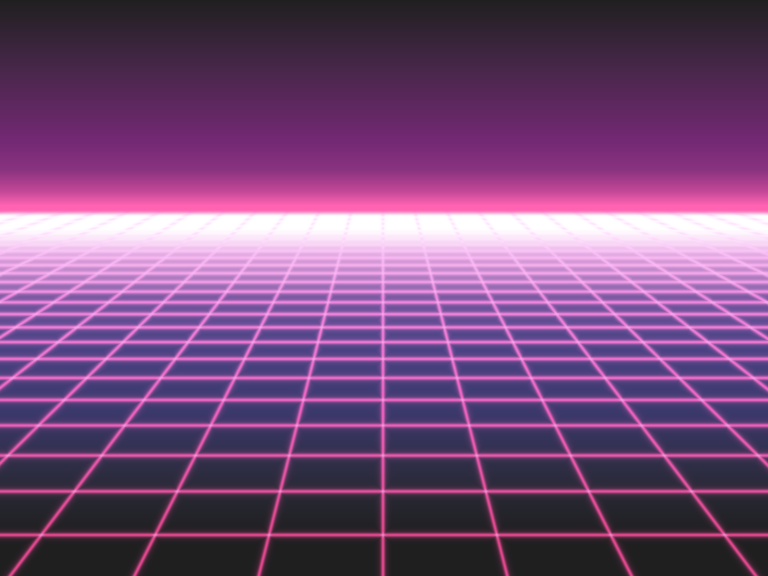
A WebGL 1 fragment shader for this background:

```glsl
precision highp float;
// Neon grid floor running to a white-hot horizon under a dusky violet sky.
// Sky and floor are vertical colour ramps; the grid is a perspective plane whose
// lines are drawn by their distance on the canvas, in units of canvas height.

uniform vec2 u_resolution;

#define HORIZON 0.630       // top edge of the white band
#define VANISH_Y 0.8507     // vanishing point, hidden above the band
#define CENTER_X 0.4987     // middle grid line, share of the width
#define COLUMN_SLOPE 0.2537 // column spacing per unit below the vanishing point
#define ROW_SCALE 7.249     // row density
#define ROW_SHIFT 0.30      // row phase
#define LINE_WIDTH 0.0033   // soft half width of the lines
#define GLOW_WIDTH 0.0085   // reach of the halo around the lines
#define GLOW_GAIN 0.22

// Moves from color to next as t goes from a to b.
vec3 ramp(vec3 color, vec3 next, float a, float b, float t) {
  return mix(color, next, clamp((t - a) / (b - a), 0.0, 1.0));
}

vec3 skyColor(float y) {
  vec3 c = vec3(1.00, 0.39, 0.70);
  c = ramp(c, vec3(0.76, 0.28, 0.59), 0.643, 0.668, y);
  c = ramp(c, vec3(0.54, 0.20, 0.50), 0.668, 0.705, y);
  c = ramp(c, vec3(0.46, 0.16, 0.46), 0.705, 0.750, y);
  c = ramp(c, vec3(0.26, 0.15, 0.27), 0.750, 0.896, y);
  return ramp(c, vec3(0.125, 0.122, 0.125), 0.896, 1.0, y);
}

vec3 floorColor(float y) {
  vec3 c = vec3(0.12, 0.12, 0.125);
  c = ramp(c, vec3(0.16, 0.16, 0.21), 0.070, 0.150, y);
  c = ramp(c, vec3(0.23, 0.22, 0.42), 0.150, 0.285, y);
  c = ramp(c, vec3(0.29, 0.26, 0.52), 0.285, 0.410, y);
  c = ramp(c, vec3(0.42, 0.32, 0.60), 0.410, 0.480, y);
  c = ramp(c, vec3(0.83, 0.59, 0.84), 0.480, 0.550, y);
  c = ramp(c, vec3(0.98, 0.87, 0.97), 0.550, 0.584, y);
  return ramp(c, vec3(1.0), 0.584, 0.606, y);
}

vec3 lineColor(float y) {
  vec3 c = vec3(0.89, 0.28, 0.56);
  c = ramp(c, vec3(0.94, 0.39, 0.76), 0.080, 0.300, y);
  c = ramp(c, vec3(0.94, 0.53, 0.87), 0.300, 0.480, y);
  c = ramp(c, vec3(0.97, 0.74, 0.95), 0.480, 0.560, y);
  return ramp(c, vec3(1.0), 0.560, 0.600, y);
}

// Distance from a value to the nearest whole number.
float toNearest(float v) {
  return abs(fract(v + 0.5) - 0.5);
}

float bell(float dist, float width) {
  float r = dist / width;
  return exp(-r * r);
}

void main() {
  vec2 p = gl_FragCoord.xy / u_resolution.y;
  float x = p.x - CENTER_X * u_resolution.x / u_resolution.y;
  float pixel = 1.0 / u_resolution.y;

  // Perspective grid: rows lie at equal steps of inverse drop.
  float drop = max(VANISH_Y - p.y, 0.2);
  float slope = x / drop;
  float rowDist = toNearest(ROW_SCALE / drop - ROW_SHIFT) * drop * drop / ROW_SCALE;
  float columnDist = toNearest(slope / COLUMN_SLOPE) * COLUMN_SLOPE * drop
                   * inversesqrt(1.0 + slope * slope);

  // Lines, halo and brighter crossings.
  float width = max(LINE_WIDTH, 0.9 * pixel);
  float row = bell(rowDist, width);
  float column = bell(columnDist, width);
  float core = max(row, column);
  float halo = max(bell(rowDist, GLOW_WIDTH), bell(columnDist, GLOW_WIDTH));
  float ink = clamp(core + GLOW_GAIN * halo * (1.0 - core), 0.0, 1.0);

  vec3 ground = mix(floorColor(p.y), lineColor(p.y), ink);
  ground = mix(ground, vec3(1.0, 0.78, 1.0), 0.5 * row * column);

  // Join sky and floor with a soft edge.
  float soft = max(0.006, pixel);
  float sky = smoothstep(HORIZON - soft, HORIZON + soft, p.y);
  gl_FragColor = vec4(mix(ground, skyColor(p.y), sky), 1.0);
}
```
